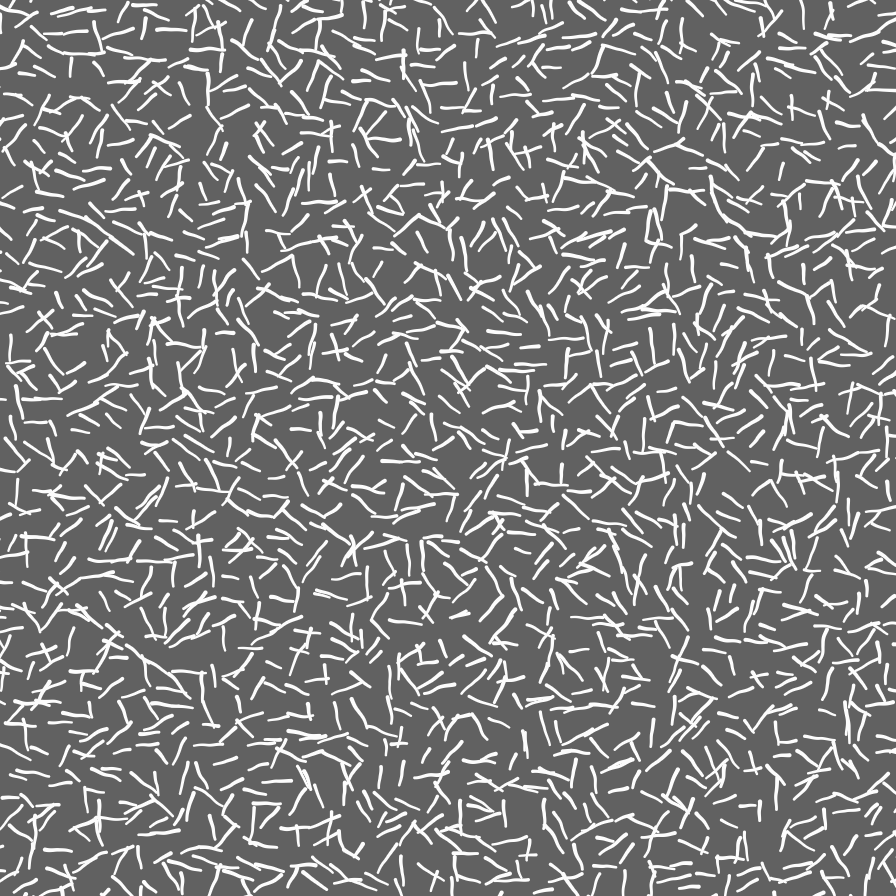
A WebGL 1 fragment shader for this pattern:

```glsl
precision highp float;

uniform vec2 u_resolution;

const float PI = 3.14159265;
const float CELLS = 41.0;
const vec3 GROUND = vec3(0.38);
const vec3 CHALK = vec3(0.99);

vec2 hash2(vec2 p) {
  vec3 q = fract(p.xyx * vec3(0.1031, 0.1030, 0.0973));
  q += dot(q, q.yzx + 33.33);
  return fract((q.xx + q.yz) * q.zy);
}

float gradientDot(vec2 corner, vec2 p) {
  float angle = 2.0 * PI * hash2(corner + 71.0).x;
  return dot(vec2(cos(angle), sin(angle)), p - corner);
}

float gradientNoise(vec2 p) {
  vec2 i = floor(p);
  vec2 f = p - i;
  vec2 u = f * f * (3.0 - 2.0 * f);
  float low = mix(gradientDot(i, p), gradientDot(i + vec2(1.0, 0.0), p), u.x);
  float high = mix(gradientDot(i + vec2(0.0, 1.0), p), gradientDot(i + 1.0, p), u.x);
  return mix(low, high, u.y);
}

// Directions lean slightly towards the horizontal.
float strokeAngle(float h) {
  return PI * h - 0.12 * sin(2.0 * PI * h);
}

// Signed distance to a wavering stroke along x that thins towards one end.
float strokeDistance(vec2 p, float halfLength, float halfWidth, float seed) {
  float along = clamp(p.x, -halfLength, halfLength);
  p.y += 0.16 * gradientNoise(vec2(along * 1.3 + 50.0, seed));
  float taper = mix(0.8, 1.15, 0.5 + 0.5 * along / halfLength);
  return length(p - vec2(along, 0.0)) - halfWidth * taper;
}

// Distance to the stroke owned by one grid cell.
float cellStroke(vec2 p, vec2 cell) {
  vec2 place = hash2(cell + 11.0);
  vec2 shape = hash2(cell + vec2(137.0, 59.0));
  vec2 look = hash2(cell + vec2(83.0, 211.0));
  float angle = strokeAngle(shape.x);
  float c = cos(angle);
  float s = sin(angle);
  vec2 q = p - cell - mix(vec2(0.04), vec2(0.96), place);
  q = vec2(c * q.x + s * q.y, c * q.y - s * q.x);
  float halfLength = mix(0.34, 0.8, shape.y);
  float halfWidth = mix(0.062, 0.086, look.x);
  return strokeDistance(q, halfLength, halfWidth, 200.0 * look.y);
}

// Nearest stroke among the surrounding cells.
float scatteredStrokes(vec2 p) {
  vec2 home = floor(p);
  float nearest = 10.0;
  for (int y = -1; y <= 1; y++) {
    for (int x = -1; x <= 1; x++) {
      nearest = min(nearest, cellStroke(p, home + vec2(float(x), float(y))));
    }
  }
  return nearest;
}

void main() {
  float pixel = CELLS / u_resolution.y;
  float d = scatteredStrokes(gl_FragCoord.xy * pixel);
  float coverage = clamp(0.5 - d / pixel, 0.0, 1.0);
  gl_FragColor = vec4(mix(GROUND, CHALK, coverage), 1.0);
}
```
